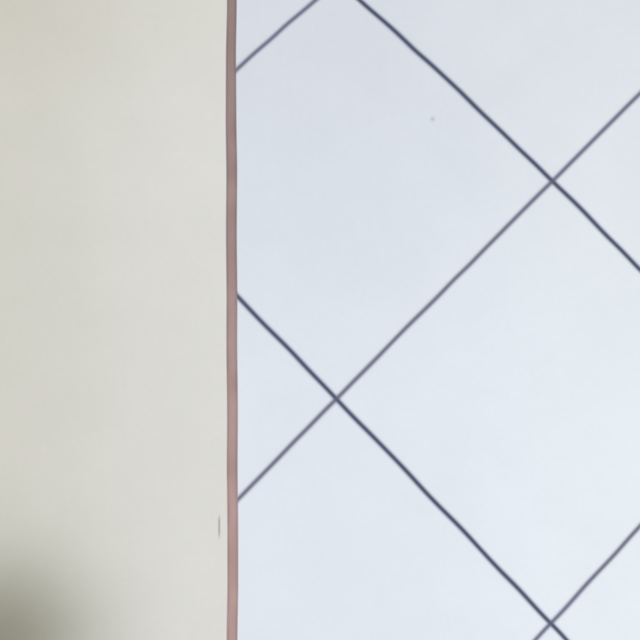
A WebGL 2 fragment shader for this pattern:

```glsl
#version 300 es
precision highp float;
// Pale diagonal tiles with dark bowed joints beside a cream wall and a brown edge strip.
#define STRIP_X 0.3617
#define STRIP_HALF 0.0083
#define PIVOT_X 0.863
#define JOINT_WIDTH 0.0037
#define WOBBLE 0.0008
#define MOTTLE 0.018
#define GRAIN 0.006
#define FALL_INK vec3(0.27, 0.30, 0.39)
#define RISE_INK vec3(0.38, 0.38, 0.47)
#define STRIP_TOP vec3(0.60, 0.52, 0.51)
#define STRIP_LOW vec3(0.71, 0.60, 0.58)

uniform vec2 u_resolution;
out vec4 fragColor;

float hash(vec2 p) {
    return fract(sin(dot(p, vec2(127.1, 311.7))) * 43758.5453);
}

float noise(vec2 p) {
    vec2 i = floor(p), f = fract(p);
    f = f * f * (3.0 - 2.0 * f);
    return mix(mix(hash(i), hash(i + vec2(1, 0)), f.x),
               mix(hash(i + vec2(0, 1)), hash(i + vec2(1, 1)), f.x), f.y);
}

float fbm(vec2 p) {
    float sum = 0.0, amp = 0.5;
    for (int i = 0; i < 4; i++) {
        sum += amp * noise(p);
        p = p * 2.03 + 17.0;
        amp *= 0.5;
    }
    return sum;
}

// Soft coverage of a slightly bowed line through (PIVOT_X, height).
float joint(vec2 p, float height, float slope, float bow) {
    float dx = p.x - PIVOT_X;
    float tangent = slope + 2.0 * bow * dx;
    float d = (p.y - height - dx * (slope + bow * dx)) * inversesqrt(1.0 + tangent * tangent);
    d += WOBBLE * (noise(p * 22.0) - 0.5) * 2.0;
    return exp(-pow(d / JOINT_WIDTH, 2.0));
}

vec3 wallColor(vec2 p) {
    vec3 c = mix(vec3(0.825, 0.820, 0.785), vec3(0.862, 0.860, 0.840), smoothstep(0.0, 0.35, p.x));
    c -= vec3(0.015, 0.017, 0.025) * smoothstep(0.75, 1.0, p.y);
    // Corner shadow
    float shade = exp(-dot(p / vec2(0.14, 0.12), p / vec2(0.14, 0.12)));
    c -= vec3(0.25, 0.25, 0.27) * shade;
    // Short pencil mark
    vec2 m = (p - vec2(0.3425, 0.177)) / vec2(0.0018, 0.016);
    return c - 0.17 * exp(-m.x * m.x - pow(m.y, 4.0));
}

vec3 tileColor(vec2 p) {
    vec3 c = mix(vec3(0.878, 0.907, 0.940), vec3(0.840, 0.862, 0.893), smoothstep(0.2, 1.0, p.y));
    c += vec3(0.028, 0.028, 0.020) * smoothstep(0.45, 1.0, p.x);
    // Small speck
    float speck = length(p - vec2(0.676, 0.814));
    c -= 0.10 * exp(-pow(speck / 0.0035, 2.0));

    // Falling joints
    for (int i = 0; i < 2; i++) {
        float k = float(i);
        float ink = joint(p, 0.0234 + 0.694 * k, -1.06 + 0.072 * k, -0.033 - 0.128 * k);
        c = mix(c, FALL_INK, 0.92 * ink);
    }
    // Rising joints
    for (int i = 0; i < 3; i++) {
        float k = float(i);
        float height = 0.0286 + 0.728 * k - 0.0394 * k * k;
        float slope = 1.083 - 0.0655 * k - 0.0175 * k * k;
        float bow = -0.022 * k * (2.0 - k);
        c = mix(c, RISE_INK, 0.82 * joint(p, height, slope, bow));
    }
    return c;
}

void main() {
    vec2 p = gl_FragCoord.xy / u_resolution;

    // Edge strip, drawn by hand with a slight sway
    float sway = 0.0016 * smoothstep(0.65, 0.3, p.y) + 2.0 * WOBBLE * (noise(vec2(p.y * 11.0, 3.0)) - 0.5);
    float x = p.x - STRIP_X - sway;
    float halfWidth = STRIP_HALF - 0.0009 * smoothstep(0.75, 1.0, p.y);
    float soft = max(0.0018, 0.75 / u_resolution.x);

    // Surfaces
    vec3 col = mix(wallColor(p), tileColor(p), smoothstep(-soft, soft, x));
    vec3 strip = mix(STRIP_LOW, STRIP_TOP, smoothstep(0.0, 0.95, p.y));
    strip += 0.05 * (noise(vec2(p.x * 60.0, p.y * 30.0)) - 0.5);
    strip -= vec3(0.07, 0.06, 0.04) * smoothstep(0.3, 1.0, abs(x) / halfWidth);
    col = mix(col, strip, smoothstep(halfWidth + soft, halfWidth - soft, abs(x)));

    // Mottled paint and fine grain
    col += MOTTLE * (fbm(p * 14.0) - 0.47);
    col += GRAIN * (noise(p * 190.0) - 0.5);
    fragColor = vec4(clamp(col, 0.0, 1.0), 1.0);
}
```
